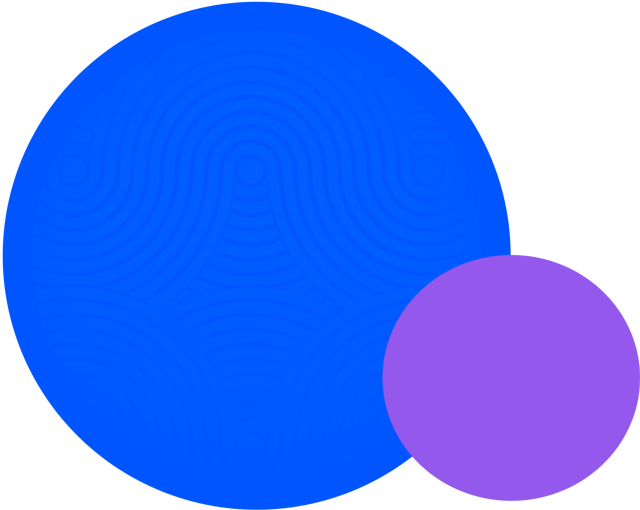
A Shadertoy shader for this background:

```glsl
// Lengths are in canvas heights, origin at the lower left
const vec3 PAPER  = vec3(1.0);
const vec3 BLUE   = vec3(0.0, 0.333, 1.0);
const vec3 RIPPLE = vec3(0.0, 0.365, 1.0);
const vec3 PURPLE = vec3(0.58, 0.345, 0.925);

const vec2  DISC_CENTRE  = vec2(0.5033, 0.4985);
const float DISC_RADIUS  = 0.498;
const float INNER_RADIUS = 0.441;
const vec2  OVAL_CENTRE  = vec2(1.0025, 0.259);
const vec2  OVAL_RADII   = vec2(0.2525, 0.241);

const vec2  RING_ORIGIN = vec2(0.4918, 0.1225);
const float RING_STEP   = 0.0290;
const float GROOVE_HALF = 0.0043;
const float SCALE_RADIUS = 11.0 * RING_STEP;
const float COLUMN_GAP   = 12.0 * RING_STEP;
const float ROW_GAP      = 0.5425;
const int   ROWS = 2;

// Coverage of a shape from its signed distance
float fill(float dist, float pixel) {
    return 1.0 - smoothstep(-0.75 * pixel, 0.75 * pixel, dist);
}

float ellipseDistance(vec2 p, vec2 radii) {
    return (length(p / radii) - 1.0) * min(radii.x, radii.y);
}

// Distance to the nearest centre in every second column
float columnRadius(vec2 p, float shift) {
    float period = 2.0 * COLUMN_GAP;
    float x = mod(p.x - shift + COLUMN_GAP, period) - COLUMN_GAP;
    return length(vec2(x, p.y));
}

// Overlapping ringed scales; lower rows lie in front
float ripples(vec2 p, float pixel) {
    for (int row = 0; row < ROWS; row++) {
        vec2 q = p - RING_ORIGIN - vec2(0.0, float(row) * ROW_GAP);

        // The leading columns swap across each row line
        bool centreLeads = (q.y > 0.0) == (row % 2 == 1);
        float shift = centreLeads ? 0.0 : COLUMN_GAP;
        float radius = columnRadius(q, shift);
        if (radius > SCALE_RADIUS) radius = columnRadius(q, shift + COLUMN_GAP);

        if (radius < SCALE_RADIUS) {
            float nearest = max(1.0, floor(radius / RING_STEP + 0.5));
            float groove = abs(radius - nearest * RING_STEP) - GROOVE_HALF;
            return 1.0 - fill(groove, 1.5 * pixel);
        }
    }
    return 0.0;
}

void mainImage(out vec4 fragColor, in vec2 fragCoord) {
    vec2 p = fragCoord / iResolution.y;
    float pixel = 1.0 / iResolution.y;
    float discDistance = length(p - DISC_CENTRE);

    // Blue disc
    vec3 colour = mix(PAPER, BLUE, fill(discDistance - DISC_RADIUS, pixel));

    // Ripples, fainter near the foot and the rim
    float strength = mix(0.4, 1.0, smoothstep(0.05, 0.6, p.y));
    strength *= 1.0 - 0.5 * smoothstep(0.3, INNER_RADIUS, discDistance);
    strength *= fill(discDistance - INNER_RADIUS, pixel);
    colour = mix(colour, RIPPLE, strength * ripples(p, pixel));

    // Purple oval
    float oval = ellipseDistance(p - OVAL_CENTRE, OVAL_RADII);
    colour = mix(colour, PURPLE, fill(oval, pixel));

    fragColor = vec4(colour, 1.0);
}
```
